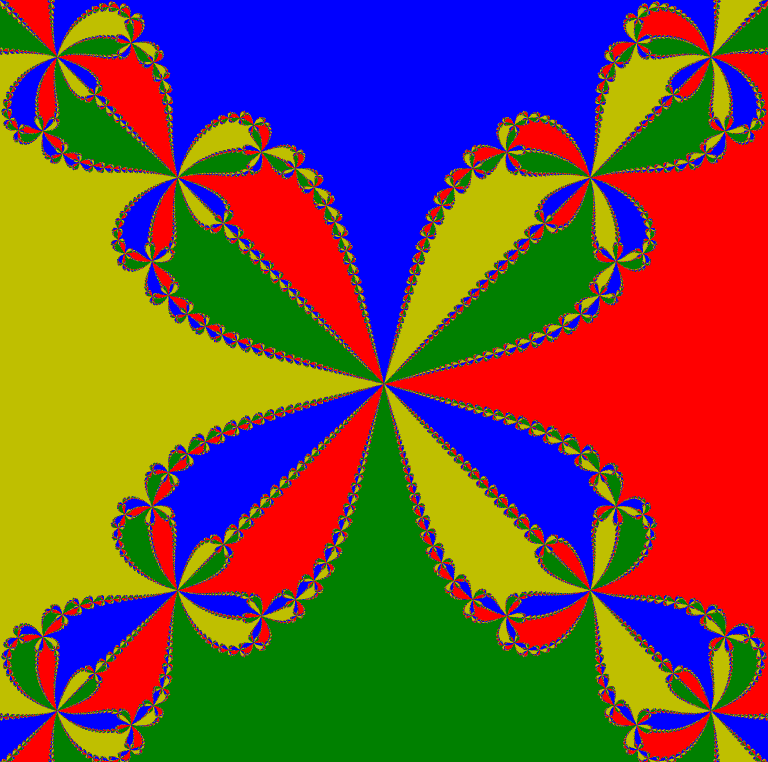
Write a WebGL 2 fragment shader that draws this background.

```glsl
#version 300 es
precision highp float;
// Newton fractal of z^4 = 1: each point takes the colour of the root it reaches.

#define HALF_WIDTH 1.0     // plane units from the centre to the left and right sides
#define TOP_EDGE 1.0       // plane height at the top of the canvas
#define MAX_STEPS 64       // limit of Newton iterations
#define TOLERANCE 1e-3     // step length that counts as converged
#define SAMPLES 2          // supersamples per pixel side
#define EAST_COLOR vec3(1.0, 0.0, 0.0)
#define NORTH_COLOR vec3(0.0, 0.0, 1.0)
#define WEST_COLOR vec3(0.75, 0.75, 0.0)
#define SOUTH_COLOR vec3(0.0, 0.5, 0.0)

uniform vec2 u_resolution;
out vec4 fragColor;

vec2 complexMul(vec2 a, vec2 b) {
  return vec2(a.x * b.x - a.y * b.y, a.x * b.y + a.y * b.x);
}

// One Newton step: z - (z^4 - 1) / (4 z^3) = (3 z + z^-3) / 4
vec2 newtonStep(vec2 z) {
  vec2 inverse = vec2(z.x, -z.y) / max(dot(z, z), 1e-12);
  vec2 inverseCube = complexMul(inverse, complexMul(inverse, inverse));
  return 0.75 * z + 0.25 * inverseCube;
}

vec2 findRoot(vec2 z) {
  for (int i = 0; i < MAX_STEPS; i++) {
    vec2 next = newtonStep(z);
    float stepLength = distance(next, z);
    z = next;
    if (stepLength < TOLERANCE) break;
  }
  return z;
}

// The four roots lie on the axes, so the dominant component names the root.
vec3 rootColor(vec2 root) {
  if (abs(root.x) > abs(root.y)) return root.x > 0.0 ? EAST_COLOR : WEST_COLOR;
  return root.y > 0.0 ? NORTH_COLOR : SOUTH_COLOR;
}

// Plane coordinates, hung from the top edge of the canvas
vec2 toPlane(vec2 pixel) {
  float scale = 2.0 * HALF_WIDTH / u_resolution.x;
  vec2 topCentre = vec2(0.5 * u_resolution.x, u_resolution.y);
  return (pixel - topCentre) * scale + vec2(0.0, TOP_EDGE);
}

void main() {
  // Average a small grid of samples to smooth the basin edges
  vec3 color = vec3(0.0);
  for (int j = 0; j < SAMPLES; j++) {
    for (int i = 0; i < SAMPLES; i++) {
      vec2 offset = (vec2(i, j) + 0.5) / float(SAMPLES) - 0.5;
      color += rootColor(findRoot(toPlane(gl_FragCoord.xy + offset)));
    }
  }
  fragColor = vec4(color / float(SAMPLES * SAMPLES), 1.0);
}
```
